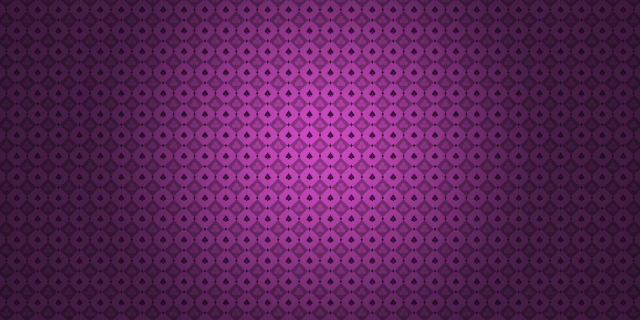
Reproduce this pattern procedurally as a Shadertoy shader.

```glsl
// Card-suit wallpaper: dark diamonds holding pale clubs alternate with dark
// spades, with a small pip at each crossing. Distance functions are repeated
// with fract, then lit by a round magenta glow that fades to deep purple.

// Flared foot shared by the club and the spade
float stemDistance(vec2 p) {
    float halfWidth = 0.018 + 0.3 * max(-p.y - 0.07, 0.0);
    return max(abs(p.x) - halfWidth, abs(p.y + 0.06) - 0.09);
}

float clubDistance(vec2 p) {
    float top = length(p - vec2(0.0, 0.1)) - 0.1;
    float side = length(vec2(abs(p.x), p.y) - vec2(0.105, -0.045)) - 0.1;
    return min(min(top, side), stemDistance(p));
}

float spadeDistance(vec2 p) {
    vec2 m = vec2(abs(p.x), p.y);
    float lobe = length(m - vec2(0.07, -0.035)) - 0.07;
    float point = max(dot(m - vec2(0.0, 0.17), vec2(0.79, 0.61)), 0.005 - m.y);
    return min(min(lobe, point), stemDistance(p));
}

float diamondDistance(vec2 p, vec2 halfSize) {
    vec2 slope = 1.0 / halfSize;
    return (dot(abs(p), slope) - 1.0) / length(slope);
}

float coverage(float distance, float pixel) {
    return clamp(0.5 - distance / pixel, 0.0, 1.0);
}

void mainImage(out vec4 fragColor, in vec2 fragCoord) {
    vec2 canvas = (fragCoord - 0.5 * iResolution.xy) / iResolution.y;
    float pixel = 15.3 / iResolution.y;

    // Spades sit on whole cell coordinates, clubs halfway between them
    vec2 p = canvas * 15.3 + vec2(0.5, -0.19);
    vec2 spadeCell = fract(p + 0.5) - 0.5;
    vec2 clubCell = fract(p) - 0.5;

    // Pips lie midway between neighbouring spades
    vec2 a = abs(spadeCell);
    vec2 pipCell = a - (a.x > a.y ? vec2(0.5, 0.0) : vec2(0.0, 0.5));

    // Round light, slightly above the centre
    float radius = length(canvas - vec2(0.0, 0.05));
    float glow = 1.0 - smoothstep(0.0, 0.77, radius);
    vec3 ground = mix(vec3(0.28, 0.115, 0.28), vec3(0.80, 0.29, 0.75), glow);
    ground *= 1.0 - 0.15 * smoothstep(0.7, 1.15, radius);

    // Layers: diamond, club, then the dark spade and pips
    vec3 color = ground;
    float diamond = diamondDistance(clubCell, vec2(0.43));
    color = mix(color, ground * 0.69, coverage(diamond, pixel));
    color = mix(color, ground * 0.9, coverage(clubDistance(clubCell), pixel));

    float ink = min(spadeDistance(spadeCell),
                    diamondDistance(pipCell, vec2(0.06, 0.085)));
    vec3 inkColor = mix(vec3(0.13, 0.045, 0.14), vec3(0.27, 0.06, 0.27), glow);
    color = mix(color, inkColor, coverage(ink, pixel));

    fragColor = vec4(color, 1.0);
}
```
